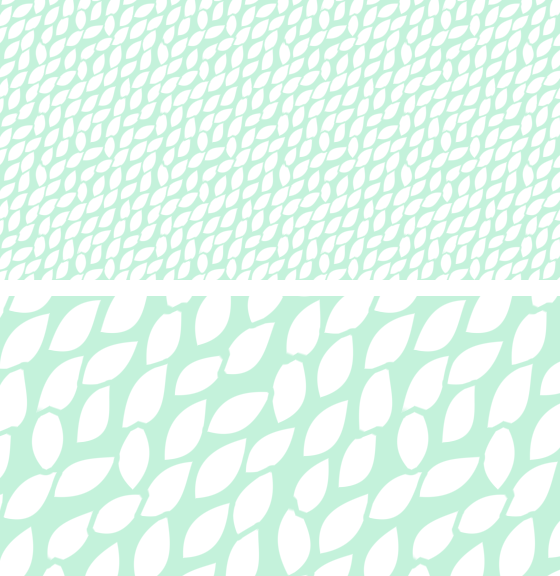
Top, the full canvas; bottom, a detail of the centre.
Give the GLSL for this pattern, as a Shadertoy shader.

```glsl
// Interlocking white leaves leaning up to the right on mint, in a seamless square tile.

const float TILE = 50.0;                      // lattice units per tile side
const mat2 LATTICE = mat2(7.0, 3.0, 2.0, 8.0); // determinant 50, so it wraps on the tile

float hash(vec2 p) {
    return fract(sin(dot(p, vec2(127.1, 311.7))) * 43758.5453);
}

// Approximate signed distance to a pointed leaf with a gently swaying spine
float leafDistance(vec2 p, float angle, vec2 halfSize, float sway) {
    vec2 axis = vec2(cos(angle), sin(angle));
    float along = dot(p, axis);
    float u = clamp(along / halfSize.x, -1.0, 1.0);
    float spine = sway * u * (1.0 - u * u) + 0.35 * sway * (u * u - 0.4);
    float across = abs(dot(p, vec2(-axis.y, axis.x)) - spine);
    float width = halfSize.y * (1.0 - u * u) * (1.0 - 0.2 * u);
    float slope = 2.0 * halfSize.y * u / halfSize.x;
    float beyond = max(abs(along) - halfSize.x, 0.0);  // past either tip
    float side = (across - width) / sqrt(1.0 + slope * slope);
    return beyond > 0.0 ? length(vec2(beyond, side)) : side;
}

// Leaf at a lattice point, varied by its place within the tile
float variedLeaf(vec2 p, vec2 site) {
    vec2 id = floor(mod(site + 0.5, TILE));
    vec2 jitter = 1.1 * (vec2(hash(id), hash(id + 17.0)) - 0.5);
    float wave = sin(6.28318 * (site.x + 2.0 * site.y) / TILE);
    float turn = hash(id + 31.0);
    float angle = 0.65 + 0.55 * turn + 0.4 * pow(turn, 6.0) + 0.14 * wave;
    vec2 halfSize = vec2(5.0, 2.15) * mix(0.9, 1.1, hash(id + 53.0));
    float sway = 1.6 * (hash(id + 71.0) - 0.3);
    return leafDistance(p - site - jitter, angle, halfSize, sway);
}

void mainImage(out vec4 fragColor, in vec2 fragCoord) {
    float pixel = 2.3 * TILE / iResolution.y;  // 2.3 tiles down, 4.6 across
    vec2 p = fragCoord * pixel;
    vec2 cell = round(inverse(LATTICE) * p);

    // Nearest and second nearest leaves
    float nearest = 1e3, second = 1e3;
    for (int j = -2; j <= 2; j++) {
        for (int i = -2; i <= 2; i++) {
            float d = variedLeaf(p, LATTICE * (cell + vec2(i, j)));
            second = min(second, max(nearest, d));
            nearest = min(nearest, d);
        }
    }

    // Trim leaves where they crowd, keeping a mint channel between them
    float shape = max(nearest, 0.5 * (0.7 - second + nearest));
    float cover = smoothstep(0.8, -0.8, shape / pixel);
    fragColor = vec4(mix(vec3(0.77, 0.95, 0.86), vec3(1.0), cover), 1.0);
}
```
